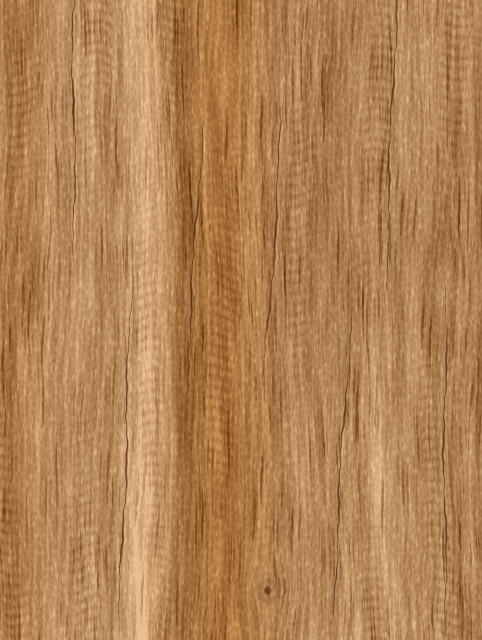
Write a Shadertoy shader that draws this texture.

```glsl
// Weathered oak board: upright grain, pale sapwood streak, saw ripples, long cracks and a small knot.

vec2 hash2(vec2 p) {
    vec3 h = fract(p.xyx * vec3(.1031, .1030, .0973));
    h += dot(h, h.yzx + 33.33);
    return fract((h.xx + h.yz) * h.zy);
}

// Cellular noise: distance to the nearest scattered point
float cells(vec2 p) {
    vec2 id = floor(p), f = fract(p);
    float nearest = 4.0;
    for (int y = -1; y <= 1; y++)
        for (int x = -1; x <= 1; x++) {
            vec2 o = vec2(x, y);
            vec2 d = o + hash2(id + o + 50.0) - f;
            nearest = min(nearest, dot(d, d));
        }
    return sqrt(nearest);
}

float bump(float x, float centre, float width) {
    float d = (x - centre) / width;
    return exp(-d * d);
}

// Slow sideways drift of the grain
float drift(vec2 p) {
    return .005 * sin(p.y * 5.0 + p.x * 9.0)
         + .002 * sin(p.y * 13.0 + p.x * 31.0)
         + .0007 * sin(p.y * 47.0 + p.x * 83.0);
}

// Broad light and dark bands across the board
float bands(vec2 g) {
    float x = g.x, y = g.y;
    float tone = .57 + .30 * bump(x, .222, .03) + .14 * bump(x, .232, .010) + .09 * bump(x, .11, .05);
    tone -= .22 * bump(x, .285, .02) + .15 * bump(x, .01, .03);
    tone -= .13 * bump(x, .35, .05) + .13 * bump(x, .51, .05) * smoothstep(.2, .8, y);
    tone += .14 * bump(x, .60, .05) * smoothstep(.7, .1, y);
    tone -= .10 * bump(x, .74, .06);
    return tone + .04 * sin(x * 95.0 + 2.0 * sin(y * 3.0)) + .03 * sin(x * 173.0 + y * 2.0);
}

// Short arched saw marks, strongest in a few upright strips
float ripples(vec2 p) {
    float wave = sin(p.y * 385.0 + 2.2 * sin(p.x * 72.0) + 1.6 * sin(p.y * 9.0 + p.x * 21.0));
    float strip = smoothstep(-.1, .8, sin(p.x * 56.0 + 1.3 * sin(p.y * 4.0)));
    float patchy = .5 + .5 * sin(p.y * 7.0 + p.x * 17.0 + 2.0 * sin(p.x * 29.0));
    return (wave - .4 * wave * wave) * strip * patchy;
}

// x: dark core of the cracks, y: lit right lip
vec2 cracks(vec2 p, float px) {
    vec2 sum = vec2(0);
    for (int k = 0; k < 7; k++) {
        float i = float(k);
        float dy = p.y - .52 - .3 * cos(i * 2.5);
        float taper = 1.0 - pow(abs(dy) / (.21 + .1 * hash2(vec2(i, 7)).x), 2.0);
        if (taper <= 0.0) continue;
        float path = .115 + .1 * i + .02 * sin(i * 5.0) + .07 * sin(i * .52) * dy;
        path += .0025 * sin(p.y * 19.0 + i * 3.0) + .0008 * sin(p.y * 83.0 + i) + .0005 * sin(p.y * 211.0);
        float d = p.x - path;
        float w = .0013 * taper * (.65 + .35 * sin(p.y * 47.0 + i));
        float core = smoothstep(w + px, w - px, abs(d)) * smoothstep(0.0, .35, taper);
        float lip = bump(d, w + .0022, .0015) * taper;
        sum = max(sum, vec2(core, lip));
    }
    return sum;
}

void mainImage(out vec4 fragColor, in vec2 fragCoord) {
    vec2 p = fragCoord / iResolution.y;

    // Grain coordinates, pushed aside around the knot
    vec2 toKnot = p - vec2(.418, .077);
    float knotDist = length(toKnot * vec2(1, .8));
    vec2 g = p + vec2(drift(p), 0);
    g.x -= toKnot.x * .6 * exp(-knotDist * knotDist * 900.0);

    // Fibres from coarse to fine
    float tone = bands(g);
    tone += .22 * (cells(g * vec2(30, 1.8)) - .45);
    tone += .30 * (cells(g * vec2(85, 3.5) + 11.0) - .45);
    tone += .38 * (cells(g * vec2(190, 9) + 23.0) - .45);
    tone += .26 * (cells(p * vec2(200, 110)) - .45);
    tone += .075 * ripples(p);

    // Sharp dark pores and hairline fissures in loose groups, with pale raised flecks
    float groups = .5 + .5 * sin(g.x * 47.0 + 2.0 * sin(p.y * 5.0 + g.x * 13.0));
    float pore = smoothstep(.23, .13, cells(g * vec2(125, 8) + 37.0));
    float hairline = smoothstep(.13, .06, cells(g * vec2(55, 2.2) + 83.0));
    float fleck = smoothstep(.22, .12, cells(g * vec2(125, 30) + 61.0));
    tone += .17 * fleck - .30 * pore * groups - .36 * hairline;

    vec2 crack = cracks(p, .8 / iResolution.y);
    tone += .18 * crack.y;

    // Tan ramp, redder along the heartwood
    vec3 wood = mix(vec3(.50, .31, .145), vec3(.88, .71, .53), clamp(tone, -.2, 1.1));
    float warm = bump(g.x, .345, .075) + .4 * bump(g.x, .03, .06);
    wood *= mix(vec3(1), vec3(1.01, .94, .77), warm);

    // Knot with a ragged heart and a faint ring
    float ragged = knotDist + .0012 * sin(toKnot.x * 700.0) * sin(toKnot.y * 530.0 + 1.0);
    float knot = .75 * smoothstep(.007, .003, ragged) + .2 * bump(ragged, .013, .003);
    wood = mix(wood, vec3(.30, .17, .08), max(knot, .85 * crack.x));

    fragColor = vec4(wood, 1);
}
```
